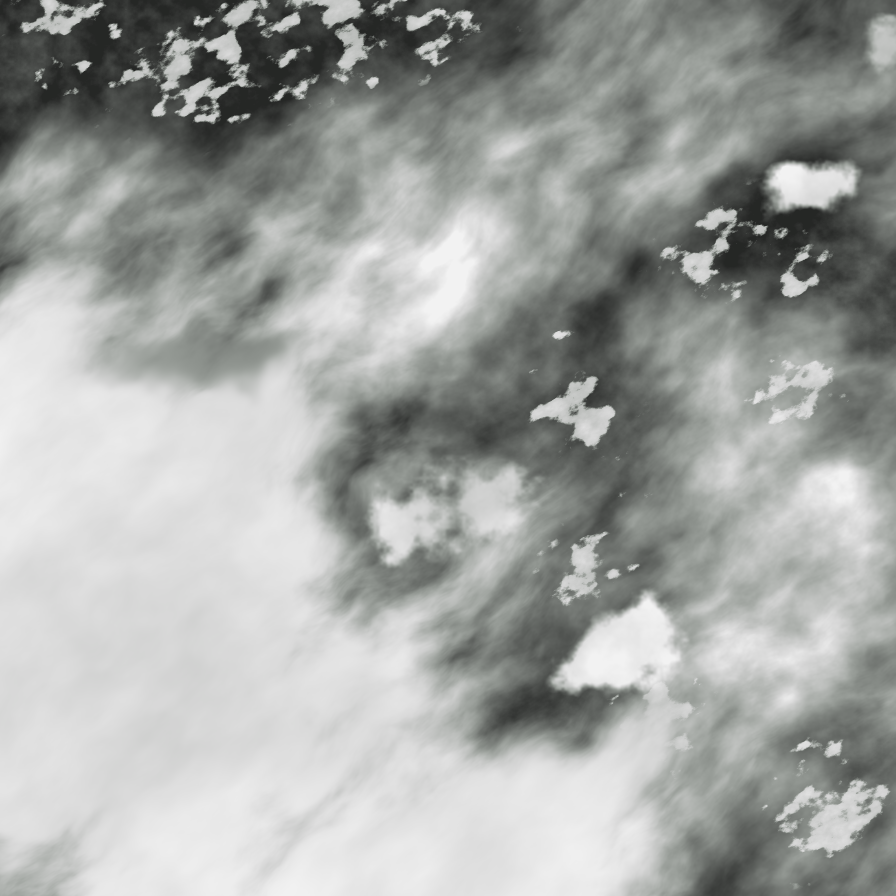
Write a three.js fragment shader that draws this texture.

```glsl
// Storm clouds seen from above: a smooth white mass, grey veils and dark sea.
// Soft ellipses, bent by noise, set the large tones; stretched noise adds the
// wisps, and thresholded noise adds the puffs and the small popcorn clouds.

varying vec2 vUv;

const float WARP = 0.24;         // bending of the large shapes
const float WISP_ANGLE = 0.72;   // direction of the streaks, radians
const float WISP_CONTRAST = 0.8;
const float FLECK_CONTRAST = 0.28;
const float PUFF_LEAN = 0.35;    // tilt of the puffs, radians
const float POPCORN_SCALE = 50.0;
const float POPCORN_CUT = 0.36;  // higher gives fewer small clouds
const float SEA_TONE = 0.22;
const float HAZE_TONE = 0.45;
const float VEIL_TONE = 0.65;
const float MASS_TONE = 0.905;
const vec3 GREY_TINT = vec3(0.975, 1.01, 0.975);

float hash(vec2 p) {
  return fract(sin(dot(p, vec2(127.1, 311.7))) * 43758.5453);
}

float noise(vec2 p) {
  vec2 i = floor(p);
  vec2 f = fract(p);
  f = f * f * (3.0 - 2.0 * f);
  return mix(mix(hash(i), hash(i + vec2(1.0, 0.0)), f.x),
             mix(hash(i + vec2(0.0, 1.0)), hash(i + vec2(1.0)), f.x), f.y);
}

mat2 rotation(float angle) {
  float c = cos(angle);
  float s = sin(angle);
  return mat2(c, -s, s, c);
}

// Layered noise around zero
float fbm(vec2 p) {
  float sum = 0.0;
  float amplitude = 0.5;
  for (int i = 0; i < 5; i++) {
    sum += amplitude * (noise(p) - 0.5);
    p = p * 2.03 + 17.3;
    amplitude *= 0.5;
  }
  return sum;
}

// Soft ellipse with a flat top
float blob(vec2 p, vec2 centre, vec2 radius) {
  vec2 d = (p - centre) / radius;
  float q = dot(d, d);
  return exp(-q * q);
}

// Cauliflower cloud with a crisp, billowing rim
float puff(vec2 p, vec2 centre, vec2 radius, float billow) {
  vec2 d = rotation(PUFF_LEAN) * (p - centre) / radius;
  return smoothstep(0.0, 0.5, 1.0 - length(d) + 2.2 * billow);
}

void main() {
  vec2 p = vUv;
  vec2 bend = vec2(fbm(p * 4.0 + 3.1), fbm(p * 4.0 + 41.7));
  vec2 q = p + WARP * bend;

  // Streaked wisps and finer flecks
  vec2 along = rotation(WISP_ANGLE) * p + 0.1 * bend;
  float wisp = fbm(along * vec2(5.0, 9.0)) + 0.5 * fbm(along * vec2(14.0, 30.0) + 5.0);
  float fleck = fbm(p * 24.0 + 29.0);

  // Large tones: haze, veils, then open sea
  float tone = HAZE_TONE;
  tone = mix(tone, VEIL_TONE, blob(q, vec2(0.36, 0.73), vec2(0.36, 0.18)));
  tone = mix(tone, VEIL_TONE + 0.05, blob(q, vec2(0.86, 0.36), vec2(0.16, 0.19)));
  tone = mix(tone, VEIL_TONE + 0.05, blob(q, vec2(0.78, 0.56), vec2(0.06, 0.09)));
  float strip = smoothstep(0.0, 0.11, q.y - 0.79 - 0.2 * q.x)
              * (1.0 - smoothstep(0.42, 0.68, q.x));
  float sea = max(strip, blob(q, vec2(0.95, 0.69), vec2(0.14, 0.09)));
  sea = max(sea, 0.6 * blob(q, vec2(0.64, 0.55), vec2(0.08, 0.13)));
  sea = max(sea, 0.6 * blob(q, vec2(0.57, 0.20), vec2(0.13, 0.06)));
  sea = max(sea, 0.6 * blob(q, vec2(0.97, 0.13), vec2(0.12, 0.08)));
  tone = mix(tone, SEA_TONE, sea);
  tone += (WISP_CONTRAST * wisp + FLECK_CONTRAST * fleck) * (1.0 - 0.65 * sea);
  tone += 0.25 * sea * fbm(p * 65.0);

  // Main white mass with its lower lobe and a grey hollow
  float rim = 1.0 - min(length((q - vec2(0.10, 0.28)) / vec2(0.46, 0.50)),
                        length((q - vec2(0.49, 0.0)) / vec2(0.29, 0.19)));
  float mass = smoothstep(-0.15, 0.5, rim + 0.7 * wisp);
  tone = mix(tone, MASS_TONE + 0.25 * bend.x + 0.12 * wisp, mass);
  tone -= blob(q, vec2(0.19, 0.56), vec2(0.10, 0.035)) * (0.27 + 0.6 * wisp);

  // Popcorn clouds along a curved lane and over the dark water
  float laneX = 0.63 + 0.6 * (0.62 - p.y) * (0.62 - p.y);
  float lane = exp(-pow((p.x - laneX) / 0.06, 2.0))
             * smoothstep(0.06, 0.2, p.y) * (1.0 - smoothstep(0.58, 0.68, p.y));
  float field = max(lane, 0.72 * strip);
  field = max(field, blob(p, vec2(0.88, 0.56), vec2(0.07, 0.04)));
  field = max(field, 0.7 * blob(p, vec2(0.94, 0.10), vec2(0.11, 0.09)));
  field = max(field, 0.6 * blob(p, vec2(0.84, 0.72), vec2(0.12, 0.07)));
  float grain = fbm(rotation(0.5) * p * POPCORN_SCALE * vec2(0.8, 1.2));
  float clump = fbm(p * 11.0 + 63.0);
  float popcorn = smoothstep(0.0, 0.12, grain + 0.9 * clump + 0.3 * field - POPCORN_CUT);
  popcorn *= smoothstep(0.05, 0.35, field) * (1.0 - mass);
  tone = mix(tone, 0.82 + 0.4 * grain, 0.85 * popcorn);

  // Large bright puffs
  float billow = fbm(p * 16.0 + 8.0);
  float puffs = puff(p, vec2(0.91, 0.785), vec2(0.065, 0.032), billow);
  puffs = max(puffs, puff(p, vec2(0.68, 0.275), vec2(0.08, 0.045), billow));
  puffs = max(puffs, 0.85 * puff(p, vec2(0.53, 0.44), vec2(0.10, 0.045), billow));
  puffs = max(puffs, 0.8 * puff(p, vec2(0.99, 0.94), vec2(0.04, 0.05), billow));
  tone = mix(tone, 0.88 + 0.3 * billow, puffs);

  tone = clamp(tone, 0.15, 0.95);
  gl_FragColor = vec4(tone * mix(GREY_TINT, vec3(1.0), smoothstep(0.55, 0.88, tone)), 1.0);
}
```
